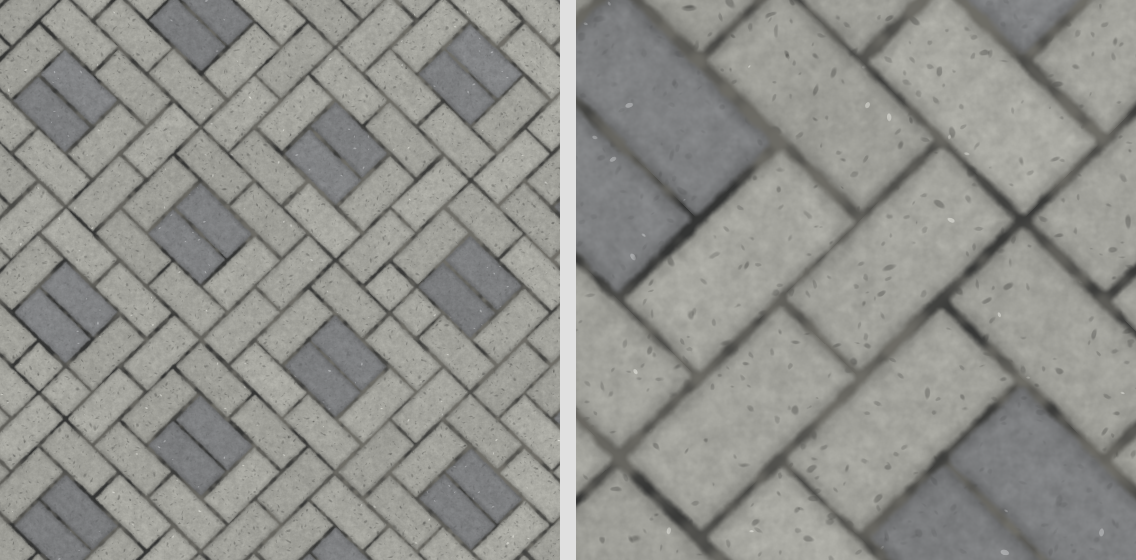
Left: the whole. Right: its middle third, enlarged.
Give the GLSL for this texture, as a WebGL 1 fragment shader.

```glsl
precision highp float;
// Diagonal concrete paving: pinwheels of pale bricks around paired dark bricks.

uniform vec2 u_resolution;

#define CELL vec2(0.0482, 0.0474)    // half diagonals of one brick-width cell
#define ORIGIN vec2(0.2617, 0.5833)  // left corner of one dark pair
#define JOINT 0.080                  // joint width in cells
#define PALE vec3(0.638, 0.638, 0.612)
#define DARK vec3(0.495, 0.501, 0.508)
#define JOINT_DEEP vec3(0.205, 0.208, 0.205)
#define JOINT_DUSTY vec3(0.430, 0.425, 0.400)
#define TONE_SPREAD 0.035            // brightness difference between bricks
#define GRAIN 0.16                   // strength of the surface grain
#define PIT_DENSITY 0.24
#define CUT_CHANCE 0.015             // share of bricks cut into two halves

float hash(vec2 p) {
  vec3 q = fract(vec3(p.xyx) * 0.1031);
  q += dot(q, q.yzx + 33.33);
  return fract((q.x + q.y) * q.z);
}

float noise(vec2 p) {
  vec2 i = floor(p), f = fract(p);
  f = f * f * (3.0 - 2.0 * f);
  return mix(mix(hash(i), hash(i + vec2(1.0, 0.0)), f.x),
             mix(hash(i + vec2(0.0, 1.0)), hash(i + 1.0), f.x), f.y);
}

float fbm(vec2 p) {
  float sum = 0.0, amp = 0.5;
  for (int i = 0; i < 4; i++) {
    sum += amp * noise(p);
    p = p * 2.03 + 17.3;
    amp *= 0.55;
  }
  return sum;
}

// Soft irregular flecks, one at most per grid square.
float flecks(vec2 p, float density, float radius, float blur) {
  vec2 id = floor(p);
  vec2 offset = vec2(hash(id + 3.1), hash(id + 8.7)) * 0.4 + 0.3;
  float angle = 6.2832 * hash(id + 21.4);
  vec2 axis = vec2(cos(angle), sin(angle));
  vec2 d = fract(p) - offset;
  d = vec2(dot(d, axis), 1.7 * dot(d, vec2(-axis.y, axis.x)));
  float r = radius * (0.5 + hash(id + 5.9));
  float reach = length(d) + 0.7 * radius * (noise(p * 5.0) - 0.5);
  return step(hash(id), density) * (1.0 - smoothstep(r - blur, r + blur, reach));
}

// Brick at a point of the 4 x 5 block: centre in xy, half size in zw.
vec4 brickAt(vec2 p) {
  float inner = step(1.0, p.x) * step(p.x, 3.0);
  if (p.y >= 4.0) return vec4(p.x < 2.0 ? 1.0 : 3.0, 4.5, 1.0, 0.5);
  if (inner < 0.5) return vec4(floor(p.x) + 0.5, p.y < 2.0 ? 1.0 : 3.0, 0.5, 1.0);
  if (p.y < 1.0 || p.y >= 3.0) return vec4(2.0, floor(p.y) + 0.5, 1.0, 0.5);
  return vec4(floor(p.x) + 0.5, 2.0, 0.5, 1.0);
}

float roundedBox(vec2 p, vec2 halfSize, float r) {
  vec2 d = abs(p) - halfSize + r;
  return length(max(d, 0.0)) + min(max(d.x, d.y), 0.0) - r;
}

void main() {
  vec2 uv = gl_FragCoord.xy / u_resolution.y;
  float pixel = 1.0 / (u_resolution.y * length(CELL));

  // Diagonal cell axes: x runs up-right, y runs down-right.
  vec2 s = (uv - ORIGIN) / CELL;
  vec2 g = 0.5 * vec2(s.x + s.y, s.x - s.y) + 1.0;

  // Each band of blocks steps one cell along the next.
  float band = floor(g.x / 4.0);
  vec2 local = vec2(g.x - 4.0 * band, mod(g.y - band, 5.0));
  vec4 brick = brickAt(local);
  vec2 p = local - brick.xy;
  vec2 id = floor(2.0 * (g - p) + 0.5);
  bool isDark = abs(local.x - 2.0) < 1.0 && abs(local.y - 2.0) < 1.0;

  // An occasional pale brick is laid as two halves.
  if (!isDark && hash(id + 71.0) < CUT_CHANCE) {
    vec2 along = step(0.75, brick.zw);
    vec2 side = along * (2.0 * step(0.0, p) - 1.0);
    p -= 0.5 * side;
    id += side;
    brick.zw = vec2(0.5);
  }

  // Brick outline with slight misplacement and chipped edges.
  vec2 shift = (vec2(hash(id + 11.0), hash(id + 37.0)) - 0.5) * 0.035;
  float turn = (hash(id + 53.0) - 0.5) * 0.025;
  vec2 q = p + shift + turn * vec2(-p.y, p.x);
  float edge = roundedBox(q, brick.zw - 0.5 * JOINT, 0.045);
  edge += (fbm(g * 6.0) - 0.5) * 0.05;

  // Brick face: tone, mottling, grain, pits and pale grit.
  float grain = fbm(g * 9.0 + hash(id) * 40.0) - 0.5;
  float grit = noise(g * 24.0) - 0.5;
  float mottle = noise(g * 1.3 + 9.0) - 0.5;
  vec3 face = isDark ? DARK : PALE;
  face *= 1.0 + (hash(id + 19.0) - 0.5) * 2.0 * TONE_SPREAD;
  face *= 1.0 + GRAIN * grain + 0.05 * grit + 0.03 * mottle;
  vec2 warped = g + 0.10 * vec2(noise(g * 4.0), noise(g * 4.0 + 50.0));
  float pits = flecks(warped * 4.6, PIT_DENSITY, 0.15, 0.04 + 4.6 * pixel);
  pits += 0.7 * flecks(warped * 8.3 + 4.7, PIT_DENSITY, 0.20, 0.05 + 8.3 * pixel);
  face *= 1.0 - (isDark ? 0.09 : 0.21) * pits;
  face += 0.15 * flecks(g * 4.1 + 31.0, isDark ? 0.11 : 0.04, 0.10, 4.1 * pixel);
  face *= 1.0 - 0.13 * smoothstep(-0.14, 0.0, edge);

  // Joints: deep gaps partly filled with dust.
  float dust = smoothstep(0.15, 0.8, noise(g * 1.7) * 0.65 + noise(g * 8.0) * 0.35);
  vec3 joint = mix(JOINT_DEEP, JOINT_DUSTY, clamp(dust + 0.4 * (uv.x - 0.5), 0.0, 1.0));

  float soft = max(0.7 * pixel, 0.035);
  vec3 color = mix(face, joint, smoothstep(-soft, soft, edge));
  color *= 0.99 + 0.02 * uv.x;
  gl_FragColor = vec4(color, 1.0);
}
```
